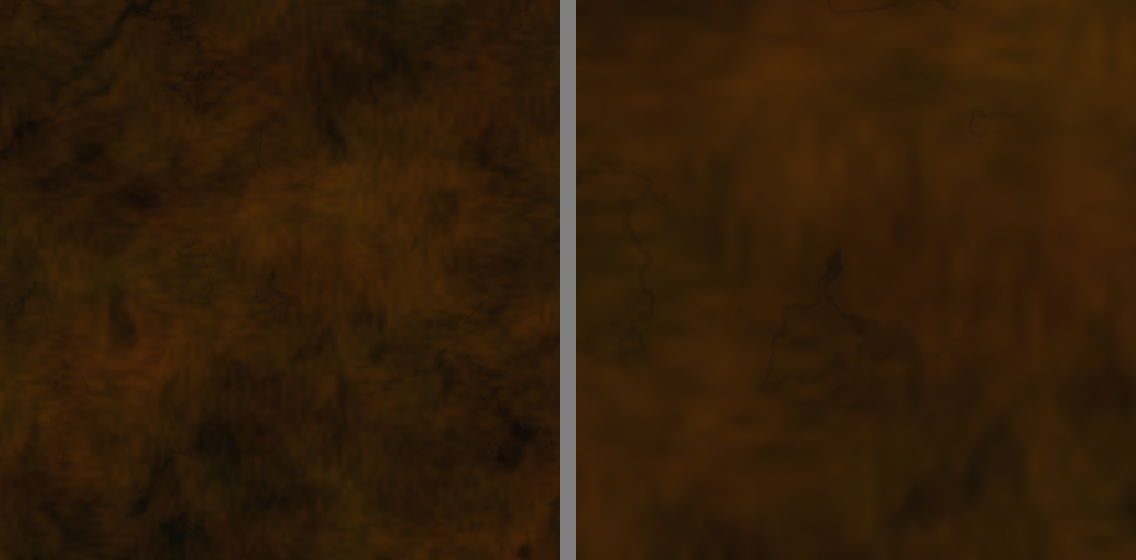
Left: the whole. Right: its middle third, enlarged.
Write a Shadertoy shader that draws this texture.

```glsl
#define BASE_RED 0.170
#define CLOUD_GAIN 0.22
#define MOTTLE_GAIN 0.13
#define GRAIN_GAIN 0.055
#define GLOW_GAIN 0.052
#define BLOT_DEPTH 0.075
#define CRACK_DEPTH 0.075
#define BLOT_COUNT 18
#define GRAIN_FREQ 85.0
#define TINT_GAIN 0.035

float hash(vec2 cell) {
    vec3 h = fract(vec3(cell.xyx) * 0.1031);
    h += dot(h, h.yzx + 33.33);
    return fract((h.x + h.y) * h.z);
}

float noise(vec2 p) {
    vec2 cell = floor(p), f = fract(p);
    f = f * f * (3.0 - 2.0 * f);
    float low = mix(hash(cell), hash(cell + vec2(1, 0)), f.x);
    float high = mix(hash(cell + vec2(0, 1)), hash(cell + vec2(1, 1)), f.x);
    return mix(low, high, f.y);
}

// Normalised fractal sum, turned at each octave to hide the lattice
float fbm(vec2 p) {
    float sum = 0.0, weight = 0.516;
    for (int i = 0; i < 5; i++) {
        sum += weight * noise(p);
        p = mat2(1.6, 1.2, -1.2, 1.6) * p + 7.3;
        weight *= 0.5;
    }
    return sum;
}

float segmentDistance(vec2 p, vec2 a, vec2 b) {
    vec2 ab = b - a;
    return length(p - a - ab * clamp(dot(p - a, ab) / dot(ab, ab), 0.0, 1.0));
}

float softLine(vec2 p, vec2 a, vec2 b, float width) {
    float d = segmentDistance(p, a, b) / width;
    return exp(-d * d);
}

// Scattered dark smears, mostly upright or slanting
float blots(vec2 p) {
    float cover = 0.0;
    for (int i = 0; i < BLOT_COUNT; i++) {
        float id = float(i);
        vec2 center = vec2(hash(vec2(id, 3.0)), hash(vec2(id, 11.0)));
        float angle = 1.6 * hash(vec2(id, 19.0)) - 1.2;
        float size = mix(0.010, 0.027, hash(vec2(id, 27.0)));
        float c = cos(angle), s = sin(angle);
        vec2 q = mat2(c, -s, s, c) * (p - center) / size;
        q.y /= mix(1.2, 2.8, hash(vec2(id, 35.0)));
        float strength = mix(0.35, 1.0, hash(vec2(id, 43.0)));
        cover = max(cover, strength * (1.0 - smoothstep(0.3, 1.7, length(q))));
    }
    return cover;
}

// Fine grain stretched across or along the sheet in patches
float grain(vec2 p) {
    float across = noise(p * GRAIN_FREQ * vec2(0.6, 1.3));
    float along = noise(p * GRAIN_FREQ * vec2(1.3, 0.6) + 40.0);
    return mix(across, along, smoothstep(0.35, 0.65, noise(p * 9.0 + 5.0))) - 0.5;
}

void mainImage(out vec4 fragColor, in vec2 fragCoord) {
    vec2 p = fragCoord / iResolution.y;
    vec2 bend = vec2(fbm(p * 7.0 + 2.0), fbm(p * 7.0 + 31.0)) - 0.5;
    vec2 ragged = vec2(fbm(p * 22.0 + 13.0), fbm(p * 22.0 + 57.0)) - 0.5;
    vec2 torn = p + 0.07 * bend + 0.045 * ragged;

    // Cloudy stain with a warm diagonal glow
    float red = BASE_RED;
    red += CLOUD_GAIN * (fbm(p * 4.5 + 0.8 * bend + 17.0) - 0.5);
    red += MOTTLE_GAIN * (fbm(p * 19.0 + 1.5 * bend + 71.0) - 0.5);
    red += GRAIN_GAIN * grain(p);
    red += GLOW_GAIN * softLine(p + 0.3 * bend, vec2(0.20, 0.36), vec2(0.62, 0.63), 0.17);

    // Paired cracks in the upper left, broken up along their length
    float cracks = softLine(torn, vec2(-0.05, 0.75), vec2(0.30, 1.01), 0.011);
    cracks = max(cracks, 0.7 * softLine(torn, vec2(-0.05, 0.69), vec2(0.20, 0.88), 0.009));
    cracks *= smoothstep(0.15, 0.6, noise(p * 16.0 + 9.0));

    // Faint wandering veins
    float vein = abs(fbm(p * 5.0 + 0.5 * ragged + 90.0) - 0.5);
    float veinMask = smoothstep(0.5, 0.75, noise(p * 6.0 + 64.0));
    red -= 0.035 * veinMask * (1.0 - smoothstep(0.0, 0.022, vein));
    red -= max(BLOT_DEPTH * blots(torn), CRACK_DEPTH * cracks);
    red = clamp(red, 0.06, 0.40);

    // Brown ramp drifting between rust and olive
    float tint = TINT_GAIN * (fbm(p * 8.0 + 120.0) - 0.5);
    vec3 brown = vec3(red - 0.4 * tint, 0.020 + 0.47 * red + tint, 0.029);
    fragColor = vec4(brown, 1.0);
}
```
